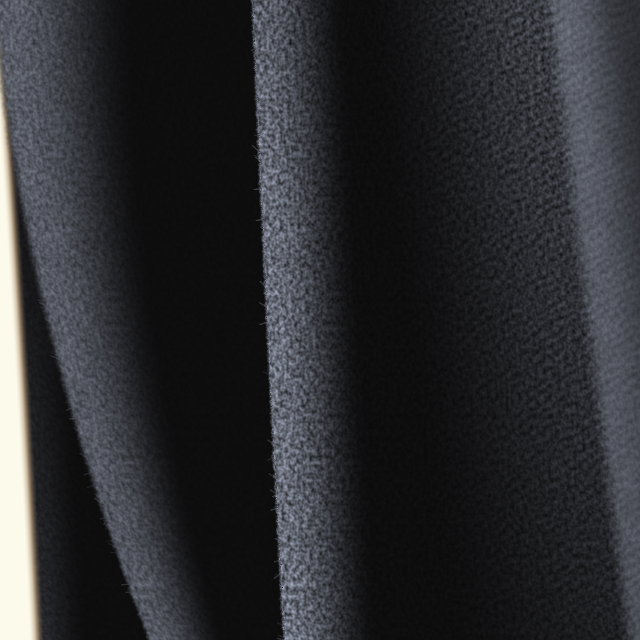
Write a WebGL 1 fragment shader that draws this texture.

```glsl
precision highp float;
// Draws dark knitted cloth hanging in soft vertical folds beside a pale lit gap.
uniform vec2 u_resolution;

// Fold edges: x = c.x + c.y * drop + c.z * drop^2, with drop measured from the top
const vec3 GAP_EDGE = vec3(0.000, 0.075, -0.013);
const vec3 LEFT_EDGE = vec3(-0.012, 0.100, 0.145);
const vec3 MID_EDGE = vec3(0.393, 0.042, 0.008);
const vec3 RIGHT_EDGE = vec3(0.859, 0.116, 0.008);

const vec3 CREAM = vec3(0.99, 0.98, 0.92);
const vec3 TAN = vec3(0.66, 0.55, 0.42);
const vec3 CLOTH_SHADOW = vec3(0.052, 0.051, 0.055);
const vec3 CLOTH_LIGHT = vec3(0.90, 0.95, 1.06);

const float LEFT_GLOW = 0.33;
const float MID_GLOW = 0.39;
const float RIGHT_GLOW = 0.35;
const float GRAIN_STRENGTH = 0.75;
const float RIB_FREQUENCY = 75.0;
const float FUZZ_DEPTH = 0.0022;
const int FIBRE_COUNT = 28;

float hash(float n) {
  return fract(sin(n * 12.9898) * 43758.547);
}

vec2 gradientAt(vec2 cell) {
  float angle = 6.2832 * fract(sin(dot(cell, vec2(127.1, 311.7))) * 43758.547);
  return vec2(cos(angle), sin(angle));
}

// Gradient noise, roughly -0.7 to 0.7
float gradientNoise(vec2 p) {
  vec2 i = floor(p);
  vec2 f = p - i;
  vec2 w = f * f * f * (f * (f * 6.0 - 15.0) + 10.0);
  float a = dot(gradientAt(i), f);
  float b = dot(gradientAt(i + vec2(1.0, 0.0)), f - vec2(1.0, 0.0));
  float c = dot(gradientAt(i + vec2(0.0, 1.0)), f - vec2(0.0, 1.0));
  float d = dot(gradientAt(i + 1.0), f - 1.0);
  return mix(mix(a, b, w.x), mix(c, d, w.x), w.y);
}

float edgeX(vec3 c, float drop) {
  return c.x + drop * (c.y + drop * c.z);
}

float softStep(float d, float blur) {
  return smoothstep(-blur, blur, d);
}

float segmentDistance(vec2 p, vec2 a, vec2 b) {
  vec2 ab = b - a;
  return length(p - a - ab * clamp(dot(p - a, ab) / dot(ab, ab), 0.0, 1.0));
}

// Loose hairs that lean out to the left of a fold edge
float fibres(vec2 p, vec3 edge, float seed, float top) {
  float cover = 0.0;
  for (int i = 0; i < FIBRE_COUNT; i++) {
    float n = float(i) + seed;
    float rootY = hash(n) * top;
    vec2 root = vec2(edgeX(edge, 1.0 - rootY) + 0.002, rootY);
    vec2 tip = root + vec2(-0.004 - 0.008 * hash(n + 3.7), 0.018 * (hash(n + 8.3) - 0.4));
    float line = 1.0 - smoothstep(0.0003, 0.0018, segmentDistance(p, root, tip));
    cover = max(cover, line * (0.3 + 0.7 * hash(n + 5.1)));
  }
  return cover;
}

void main() {
  vec2 p = gl_FragCoord.xy / u_resolution;
  float drop = 1.0 - p.y;

  // Signed distance to the right of each edge
  float fuzz = FUZZ_DEPTH * (gradientNoise(p * vec2(60.0, 110.0)) + gradientNoise(p * 230.0));
  float gap = p.x - edgeX(GAP_EDGE, drop);
  float left = p.x - edgeX(LEFT_EDGE, drop) + fuzz;
  float mid = p.x - edgeX(MID_EDGE, drop) + fuzz;
  float right = p.x - edgeX(RIGHT_EDGE, drop);

  // Smooth light on each layer
  float backLight = 0.11 * drop * (1.0 - smoothstep(0.0, 0.075, gap));
  float leftWidth = mix(0.225, 0.12, drop);
  float leftLight = LEFT_GLOW * mix(1.0, 0.88, drop) * (1.0 - smoothstep(0.015, leftWidth, left));
  float midLight = MID_GLOW * mix(0.88, 1.0, smoothstep(0.0, 0.4, drop));
  midLight *= 1.0 - smoothstep(0.005, 0.15, mid);
  float slope = smoothstep(-0.30, 0.0, right) * mix(0.20, 0.07, drop);
  float rightLight = RIGHT_GLOW * mix(1.0, 0.78, drop) * (1.0 - 0.6 * smoothstep(0.02, 0.13, right));

  // Stack the folds from back to front
  float leftCover = softStep(left, mix(0.011, 0.004, drop));
  float midCover = softStep(mid, 0.0028);
  float rightCover = softStep(right, 0.016);
  float light = mix(backLight, leftLight, leftCover);
  light = mix(light, midLight + slope, midCover);
  light = mix(light, rightLight, rightCover);

  // Knit grain follows the hang of the cloth, sharpest on the middle fold
  vec2 q = vec2(p.x - mix(edgeX(LEFT_EDGE, drop), edgeX(MID_EDGE, drop), midCover), p.y);
  float grain = gradientNoise(q * vec2(145.0, 110.0)) + 0.8 * gradientNoise(q * vec2(250.0, 215.0));
  float wobble = gradientNoise(q * 28.0);
  float rib = sin(6.2832 * (dot(q, vec2(-0.5, 0.85)) * RIB_FREQUENCY + 0.6 * wobble));
  float focus = mix(0.55, 1.0, midCover) * mix(1.0, 0.3, rightCover);
  float ribFade = 0.16 * midCover * smoothstep(0.12, 0.3, mid) * mix(1.0, 0.35, rightCover);
  light *= 1.0 + GRAIN_STRENGTH * focus * grain + ribFade * rib + 0.10 * wobble;

  // Loose hairs at the two sharp edges
  float hairs = fibres(p, MID_EDGE, 1.0, 0.95) * (1.0 - midCover);
  hairs += 0.7 * fibres(p, LEFT_EDGE, 61.0, 0.55) * (1.0 - leftCover);
  light += 0.20 * hairs;

  vec3 color = CLOTH_SHADOW * (1.0 + 0.3 * grain * focus) + CLOTH_LIGHT * light;

  // Pale gap with a warm blurred border, hidden behind the left fold
  vec3 gapColor = mix(CREAM, TAN, smoothstep(-0.016, 0.002, gap));
  float gapCover = (1.0 - softStep(gap, 0.008)) * (1.0 - leftCover);
  color = mix(color, gapColor, gapCover);

  gl_FragColor = vec4(clamp(color, 0.0, 1.0), 1.0);
}
```
